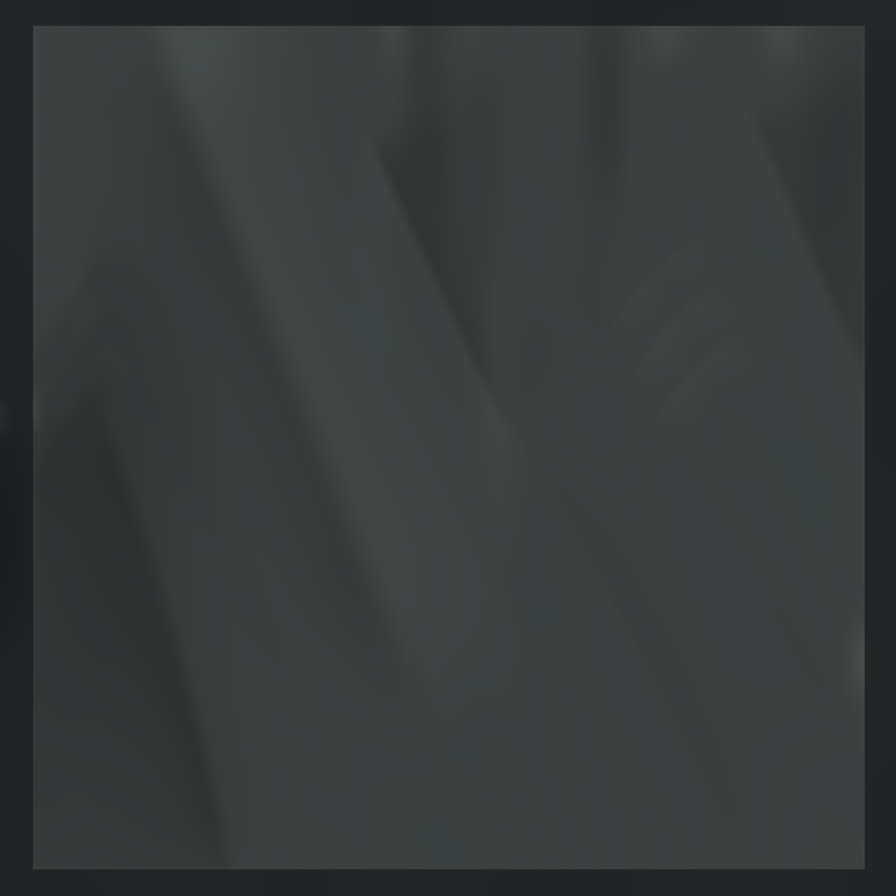
This background is drawn by a Shadertoy shader. Its source:

```glsl
#define FRAME_COLOR vec3(0.137, 0.150, 0.152)
#define PANEL_TINT vec3(0.93, 1.0, 0.995)
#define PANEL_TONE 0.254
#define PANEL_MIN vec2(0.0370, 0.0300)
#define PANEL_MAX vec2(0.9650, 0.9710)
#define GRAIN 0.006

float hash(vec2 p) {
    return fract(sin(dot(p, vec2(127.1, 311.7))) * 43758.5453);
}

float noise(vec2 p) {
    vec2 i = floor(p), f = fract(p);
    f = f * f * (3.0 - 2.0 * f);
    return mix(mix(hash(i), hash(i + vec2(1, 0)), f.x),
               mix(hash(i + vec2(0, 1)), hash(i + vec2(1, 1)), f.x), f.y);
}

// Soft elliptical glow
float glow(vec2 p, vec2 center, vec2 size) {
    vec2 q = (p - center) / size;
    return exp(-dot(q, q));
}

// One-sided fold from a to b; positive reach fades toward the left normal
float fold(vec2 p, vec2 a, vec2 b, float bend, float soft, float reach) {
    vec2 dir = normalize(b - a);
    float h = dot(p - a, dir) / length(b - a);
    float k = clamp(h, 0.0, 1.0);
    float d = dot(p - a, vec2(-dir.y, dir.x)) - 4.0 * bend * k * (1.0 - k);
    d *= sign(reach);
    float ends = smoothstep(-0.12, 0.12, h) * (1.0 - smoothstep(0.8, 1.15, h));
    return smoothstep(-soft, soft, d) * exp(-max(d, 0.0) / abs(reach)) * ends;
}

// Long diagonal folds of cloth
float diagonalFolds(vec2 p) {
    float t = 0.0;
    vec2 top = vec2(0.165, 0.98), low = vec2(0.465, 0.23);
    t -= 0.036 * fold(p, top, low, 0.0, 0.022, -0.07);
    t += 0.026 * fold(p, top, low, 0.0, 0.025, 0.10);
    t -= 0.050 * fold(p, vec2(0.115, 0.53), vec2(0.262, 0.0), 0.012, 0.014, -0.09);
    t -= 0.012 * fold(p, vec2(0.115, 0.53), vec2(0.262, 0.0), 0.012, 0.020, 0.08);
    t -= 0.045 * fold(p, vec2(0.415, 0.84), vec2(0.555, 0.54), 0.0, 0.008, 0.08);
    t -= 0.016 * fold(p, vec2(0.55, 0.56), vec2(0.84, 0.01), 0.012, 0.012, 0.07);
    t -= 0.034 * fold(p, vec2(0.84, 0.87), vec2(0.97, 0.57), 0.0, 0.010, 0.12);
    t -= 0.012 * fold(p, vec2(0.76, 0.52), vec2(0.95, 0.20), 0.0, 0.015, -0.08);
    return t;
}

// Vertical drapes that fade downward from the top edge
float drapes(vec2 p) {
    float fade = smoothstep(0.55, 0.98, p.y);
    float right = smoothstep(0.28, 0.45, p.x);
    float t = 0.030 * (noise(vec2(p.x * 24.0, p.y * 1.6)) - 0.6) * fade * right;
    t -= 0.034 * glow(p, vec2(0.480, 0.90), vec2(0.035, 0.17));
    t -= 0.034 * glow(p, vec2(0.680, 0.92), vec2(0.030, 0.15));
    t -= 0.016 * glow(p, vec2(0.800, 0.90), vec2(0.018, 0.13));
    t -= 0.020 * glow(p, vec2(0.940, 0.86), vec2(0.045, 0.15));
    t += 0.030 * glow(p, vec2(0.440, 0.97), vec2(0.016, 0.05));
    t += 0.026 * glow(p, vec2(0.535, 0.98), vec2(0.025, 0.05));
    t += 0.040 * glow(p, vec2(0.745, 0.97), vec2(0.022, 0.04));
    t += 0.038 * glow(p, vec2(0.875, 0.97), vec2(0.024, 0.04));
    t += 0.026 * glow(p, vec2(0.220, 0.97), vec2(0.070, 0.09));
    t += 0.024 * glow(p, vec2(0.558, 0.59), vec2(0.022, 0.12));
    return t;
}

// Feathered strokes rising to the right
float feathers(vec2 p) {
    float t = 0.0;
    for (int i = 0; i < 3; i++) {
        float f = float(i);
        vec2 a = vec2(0.685 + 0.022 * f, 0.635 - 0.055 * f);
        t += 0.014 * fold(p, a, a + vec2(0.085, 0.095), 0.008, 0.006, -0.025);
        vec2 b = vec2(0.025, 0.58 - 0.065 * f);
        t -= 0.016 * fold(p, b, b + vec2(0.09, 0.14), 0.0, 0.012, -0.045);
    }
    return t;
}

void mainImage(out vec4 fragColor, in vec2 fragCoord) {
    vec2 p = fragCoord / iResolution.xy;
    float px = 1.0 / min(iResolution.x, iResolution.y);

    // Panel tone and its broad shading
    float tone = PANEL_TONE + diagonalFolds(p) + drapes(p) + feathers(p);
    tone -= 0.034 * glow(p, vec2(0.03, 0.28), vec2(0.16, 0.32));
    tone -= 0.014 * glow(p, vec2(0.16, 0.62), vec2(0.09, 0.22));
    tone += 0.010 * glow(p, vec2(0.06, 0.78), vec2(0.06, 0.16));
    tone += GRAIN * (noise(vec2(p.x * 30.0 + p.y * 14.0, p.y * 3.0)) - 0.5);
    vec3 panel = PANEL_TINT * tone;

    // Dark frame, with faint spots along the sides
    vec3 frame = FRAME_COLOR + 0.012 * (noise(p * vec2(9.0, 5.0)) - 0.5);
    frame -= 0.030 * glow(p, vec2(0.0, 0.40), vec2(0.05, 0.16));
    frame += 0.040 * glow(p, vec2(0.0, 0.535), vec2(0.010, 0.020));
    panel += 0.040 * glow(p, vec2(0.038, 0.535), vec2(0.008, 0.020));
    panel += vec3(0.05, 0.04, 0.035) * glow(p, vec2(0.96, 0.26), vec2(0.012, 0.04));

    // Crisp panel boundary with a thin rim
    vec2 q = abs(p - 0.5 * (PANEL_MIN + PANEL_MAX)) - 0.5 * (PANEL_MAX - PANEL_MIN);
    float d = max(q.x, q.y);
    panel += 0.018 * (1.0 - smoothstep(0.0, 0.003, abs(d)));
    fragColor = vec4(mix(panel, frame, smoothstep(-px, px, d)), 1.0);
}
```
